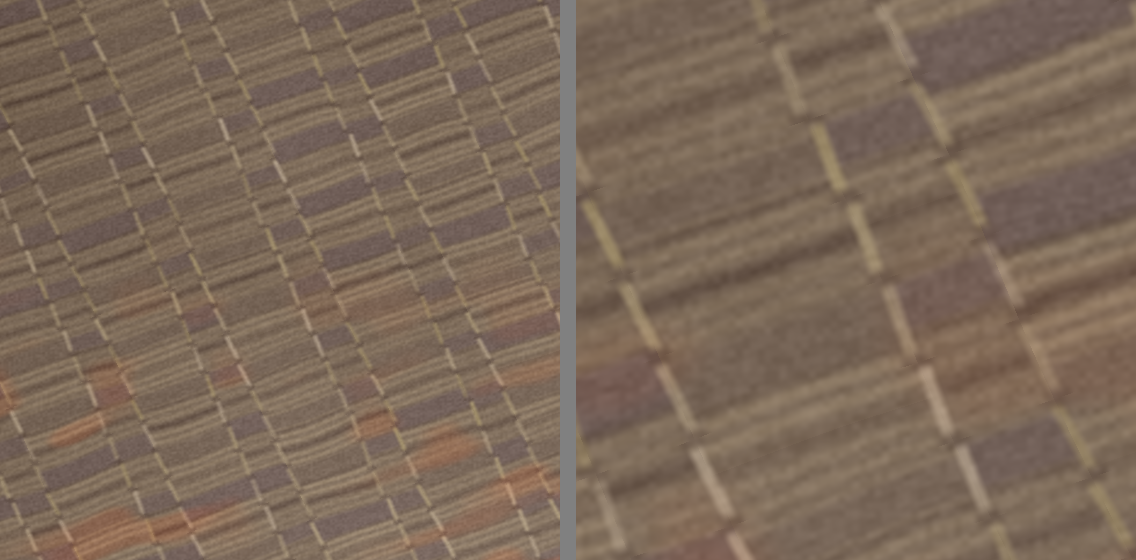
Left, the full canvas; right, a detail of the centre.
A WebGL 2 fragment shader for this texture:

```glsl
#version 300 es
precision highp float;
// Woven ribbed cloth seen at a tilt: pairs of pale dashed threads run down it,
// and each strip between them carries smooth bands, fine ribs and dark grooves.
// Skewed coordinates give the repeats; integer hashes vary strips and dashes.
uniform vec2 u_resolution;
out vec4 outColor;

const float TAU = 6.2831853;
const float THREAD_SLANT = 0.45;    // sideways drift of threads per unit down
const float RIB_SLOPE = 0.35;       // rise of ribs per unit across
const float PAIR_PERIOD = 0.2242;   // spacing of thread pairs
const float PAIR_HALF_GAP = 0.0355; // half the distance inside a pair
const float BAND_PERIOD = 0.111;    // one smooth band plus its ribs
const float RIBS_PER_BAND = 8.0;

const vec3 SHADOW = vec3(0.35, 0.28, 0.24);
const vec3 BAND   = vec3(0.45, 0.38, 0.325);
const vec3 PLUM   = vec3(0.43, 0.36, 0.335);
const vec3 VALLEY = vec3(0.465, 0.395, 0.33);
const vec3 RIDGE  = vec3(0.575, 0.50, 0.41);
const vec3 PALE   = vec3(0.67, 0.60, 0.52);
const vec3 OLIVE  = vec3(0.61, 0.54, 0.39);
const vec3 RUST   = vec3(0.07, -0.005, -0.03);

float hash(vec2 cell) {
  uvec2 q = uvec2(ivec2(cell)) * uvec2(1597334673u, 3812015801u);
  uint h = (q.x ^ q.y) * 1597334673u;
  h = (h ^ (h >> 15)) * 2246822519u;
  return float((h ^ (h >> 13)) >> 8) / 16777216.0;
}

float noise(vec2 p) {
  vec2 i = floor(p), f = fract(p);
  f = f * f * (3.0 - 2.0 * f);
  return mix(mix(hash(i), hash(i + vec2(1, 0)), f.x),
             mix(hash(i + vec2(0, 1)), hash(i + vec2(1, 1)), f.x), f.y);
}

// Soft stripe: 1 inside halfWidth of zero, fading over blur
float stripe(float d, float halfWidth, float blur) {
  return 1.0 - smoothstep(halfWidth - blur, halfWidth + blur, abs(d));
}

// Signed distance from the nearest integer
float wrap(float t) { return t - floor(t + 0.5); }

// Bands, ribs and grooves of one strip; t counts band periods
vec3 ribbing(float t, float strip, float inner, float strength) {
  float cell = floor(t + 0.5);
  float variety = hash(vec2(strip, cell));
  float band = stripe(wrap(t), mix(0.11, 0.19, variety), 0.045);
  float ridge = 0.5 + 0.5 * cos(TAU * t * RIBS_PER_BAND);
  float ribLight = strength * mix(0.55, 1.1, hash(vec2(strip + 31.0, floor(t * 2.0))));
  vec3 ribs = mix(VALLEY, RIDGE, (0.18 + 0.82 * ridge) * ribLight * (1.0 - 0.4 * inner));
  vec3 flatTone = mix(BAND, PLUM, max(inner * 0.8, step(0.75, variety)));
  vec3 color = mix(ribs, flatTone, band);
  float groove = stripe(wrap(t - 0.5), 0.045, 0.04);
  float edge = stripe(wrap(t + 0.17), 0.03, 0.035);
  float depth = mix(0.35, 0.85, hash(vec2(strip + 77.0, floor(t))));
  return mix(color, SHADOW, max(groove, 0.6 * edge) * depth);
}

// Dashed thread with small sideways jogs; d is the distance across it
vec3 addThread(vec3 color, float d, float t, float id, float blur) {
  float along = t * 2.0 + 0.15 * (hash(vec2(id, 901.0)) - 0.5);
  float dash = floor(along);
  float f = fract(along);
  float chance = hash(vec2(id + 211.0, dash));
  float jog = (f - 0.5) * 0.004 + (chance - 0.5) * 0.004;
  float ends = smoothstep(0.03, 0.2, f) * (1.0 - smoothstep(0.84, 0.99, f));
  float across = stripe(d + jog, 0.0042, 0.0026 + blur);
  vec3 tint = mix(PALE, OLIVE, hash(vec2(id + 503.0, dash)));
  float notch = stripe(d + jog, 0.008, 0.004) * (1.0 - ends);
  color = mix(color, SHADOW, notch * 0.45);
  return mix(color, tint, across * ends * mix(0.45, 0.95, chance));
}

void main() {
  vec2 p = gl_FragCoord.xy / u_resolution;
  float pixel = 1.0 / min(u_resolution.x, u_resolution.y);

  // Skewed cloth coordinates with a slight waviness
  vec2 wave = vec2(noise(p * 7.0), noise(p * 9.0 + 40.0)) - 0.5;
  float u = p.x - THREAD_SLANT * (1.0 - p.y) + 0.008 * wave.x;
  float v = p.y - RIB_SLOPE * p.x + 0.010 * wave.y;

  // Find the strip and the nearest thread of the nearest pair
  float pairCoord = (u - 0.103) / PAIR_PERIOD;
  float pair = floor(pairCoord + 0.5);
  float offset = (pairCoord - pair) * PAIR_PERIOD;
  float side = offset < 0.0 ? -1.0 : 1.0;
  float inner = 1.0 - step(PAIR_HALF_GAP, abs(offset));
  float strip = 2.0 * pair + side * (1.0 - inner);
  float shift = 0.5 * (hash(vec2(strip, 17.0)) - 0.5);
  float t = (v - 0.21) / BAND_PERIOD + shift;

  // Ribs are faint at the upper left and crisp toward the lower right
  float light = clamp(0.5 + 0.5 * (p.x - p.y), 0.0, 1.0);
  float strength = mix(0.5, 1.0, light) * mix(0.75, 1.1, noise(p * 6.0 + 9.0));
  vec3 color = ribbing(t, strip, inner, strength);
  float threadT = (v - 0.21) / BAND_PERIOD;
  color = addThread(color, abs(offset) - PAIR_HALF_GAP, threadT, 2.0 * pair + side, pixel);

  // Uneven light, rusty stains and fibre grain
  color += mix(-0.03, 0.045, light) + 0.03 * (noise(p * 4.0 + 70.0) - 0.5);
  float stain = smoothstep(0.5, 0.85, noise(vec2(u * 9.0, v * 22.0) + 120.0));
  color += RUST * stain * smoothstep(0.65, 0.15, p.y);
  float grain = noise(p * 230.0) + 0.7 * noise(vec2(u * 90.0, v * 260.0) + 300.0) - 0.85;
  color += 0.045 * grain;
  outColor = vec4(clamp(color, 0.0, 1.0), 1.0);
}
```
